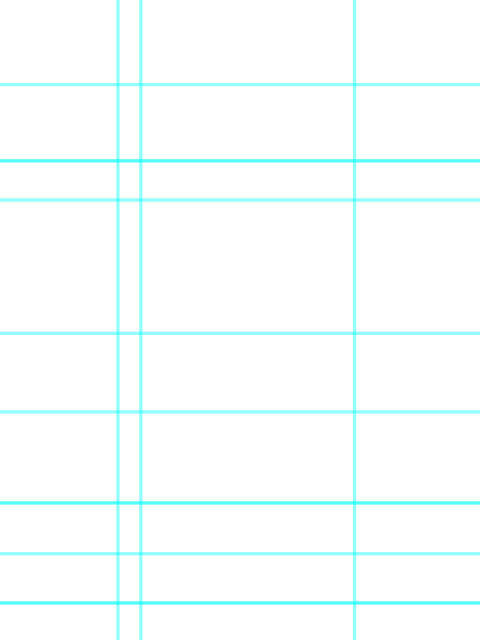
Give the GLSL for this pattern, as a Shadertoy shader.

```glsl
// Sparse cyan guide lines ruled across a white sheet, both ways.
// Each line acts as a translucent filter that multiplies into the paper,
// so crossings and doubled rules come out deeper in colour.

const vec3 PAPER = vec3(1.0);
const vec3 INK = vec3(0.58, 1.0, 1.0);
const float HALF_WIDTH = 0.0026; // fraction of canvas height

// Column centres as fractions of the canvas width
const float COLUMNS[3] = float[3](0.2457, 0.2934, 0.7387);

// Row centres as fractions of the canvas height, with layers of ink
const vec2 ROWS[8] = vec2[8](
    vec2(0.0579, 2.0), vec2(0.1348, 1.0),
    vec2(0.2142, 2.0), vec2(0.3564, 1.0),
    vec2(0.4792, 1.0), vec2(0.6875, 1.0),
    vec2(0.7487, 2.0), vec2(0.8678, 1.0));

// Antialiased coverage of a line at signed distance d
float lineCoverage(float d, float halfWidth, float pixel) {
    return clamp(0.5 + (halfWidth - abs(d)) / pixel, 0.0, 1.0);
}

// Light passed by a number of ink layers
vec3 inkFilter(vec3 ink, float layers, float coverage) {
    return mix(vec3(1.0), pow(ink, vec3(layers)), coverage);
}

void mainImage(out vec4 fragColor, in vec2 fragCoord) {
    vec2 p = fragCoord / iResolution.y;
    float aspect = iResolution.x / iResolution.y;
    float pixel = 1.0 / iResolution.y;
    vec3 color = PAPER;

    // Vertical rules
    for (int i = 0; i < 3; i++) {
        float d = p.x - COLUMNS[i] * aspect;
        color *= inkFilter(INK, 1.0, lineCoverage(d, HALF_WIDTH, pixel));
    }

    // Horizontal rules
    for (int i = 0; i < 8; i++) {
        float d = p.y - ROWS[i].x;
        color *= inkFilter(INK, ROWS[i].y, lineCoverage(d, HALF_WIDTH, pixel));
    }

    fragColor = vec4(color, 1.0);
}
```
